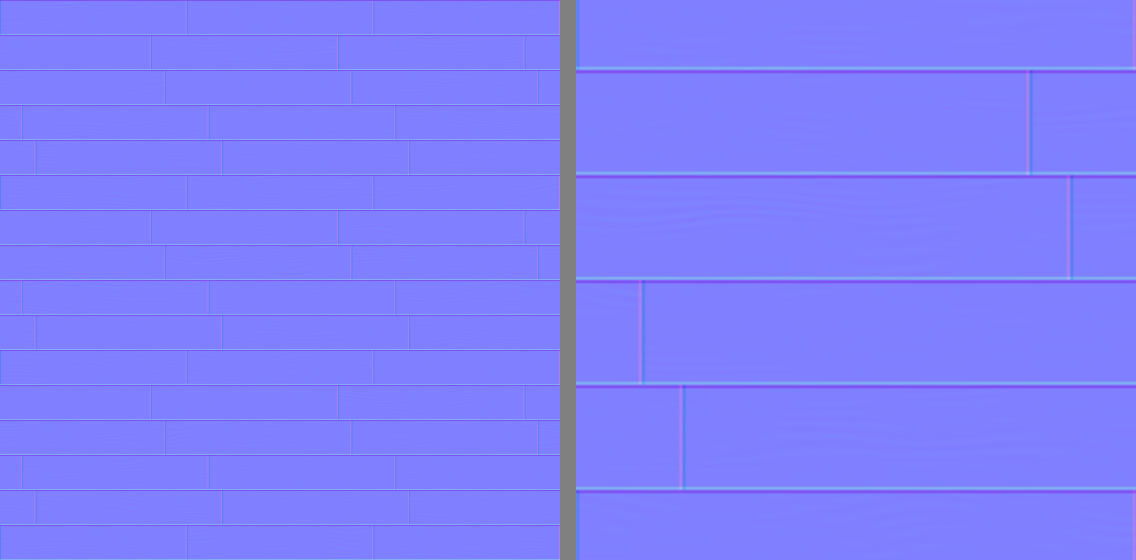
Left, the full canvas; right, a detail of the centre.
A three.js fragment shader for this texture map:

```glsl
// Tangent-space normal map of staggered wooden floor planks with faint grain
#define ROWS 16.0
#define COLUMNS 3.0
#define STAGGER_CYCLE 5.0
#define STAGGER 0.2
#define BEVEL_WIDTH 0.00195
#define BEVEL_TILT vec2(0.15, 0.18)
#define BEVEL_DROP 0.055
#define RINGS 115.0
#define RING_WARP 2.6
#define GRAIN_TILT vec2(0.007, 0.008)
#define GRAIN_STEP 0.00195
#define TAU 6.28318

varying vec2 vUv;

vec2 hash2(vec2 p) {
  p = vec2(dot(p, vec2(127.1, 311.7)), dot(p, vec2(269.5, 183.3)));
  return fract(sin(p) * 43758.55);
}

float gradientNoise(vec2 p) {
  vec2 cell = floor(p), f = fract(p);
  vec2 u = f * f * f * (f * (f * 6.0 - 15.0) + 10.0);
  float sum = 0.0;
  for (int j = 0; j < 2; j++) {
    for (int i = 0; i < 2; i++) {
      vec2 corner = vec2(float(i), float(j));
      vec2 weight = mix(1.0 - u, u, corner);
      vec2 gradient = hash2(cell + corner) * 2.0 - 1.0;
      sum += weight.x * weight.y * dot(gradient, f - corner);
    }
  }
  return sum;
}

// Wood height: warped growth rings plus fine fibres
float grainHeight(vec2 p, vec2 seed) {
  float warp = gradientNoise(p * vec2(9.0, 30.0) + seed);
  float rings = sin(TAU * (p.y * RINGS + RING_WARP * warp));
  float fibres = gradientNoise(p * vec2(24.0, 210.0) + seed.yx);
  float patches = smoothstep(-0.3, 0.5, gradientNoise(p * vec2(12.0, 36.0) - seed));
  return rings * patches + fibres;
}

// Signed bevel: positive past the joint, negative before it
float bevel(float d) {
  float side = clamp(d / (0.3 * BEVEL_WIDTH), -1.0, 1.0);
  return side * (1.0 - smoothstep(0.65 * BEVEL_WIDTH, 1.35 * BEVEL_WIDTH, abs(d)));
}

void main() {
  // Plank layout, rows counted downward from the top
  float down = (1.0 - vUv.y) * ROWS;
  float row = floor(down);
  float shift = -STAGGER * sin(TAU * row / STAGGER_CYCLE);
  float along = vUv.x * COLUMNS - shift;
  vec2 plank = vec2(mod(floor(along), COLUMNS), row);
  vec2 local = vec2(fract(along), fract(down));

  // Bevels beside the nearest joints
  vec2 joint = (local - step(0.5, local)) / vec2(COLUMNS, ROWS);
  vec2 edge = vec2(bevel(joint.x), bevel(joint.y));

  // Grain slope, different on every plank
  vec2 seed = hash2(plank + 3.7) * 60.0;
  vec2 p = local / vec2(COLUMNS, ROWS);
  float h = grainHeight(p, seed);
  vec2 slope = vec2(grainHeight(p + vec2(GRAIN_STEP, 0.0), seed) - h,
                    grainHeight(p + vec2(0.0, GRAIN_STEP), seed) - h);
  float strength = mix(0.5, 1.2, hash2(plank + 19.1).x);

  // Encode the tilt as colour
  vec2 tilt = 0.5 - edge * BEVEL_TILT + slope * GRAIN_TILT * strength;
  float facing = 1.0 - BEVEL_DROP * max(abs(edge.x), abs(edge.y));
  gl_FragColor = vec4(tilt, facing, 1.0);
}
```
